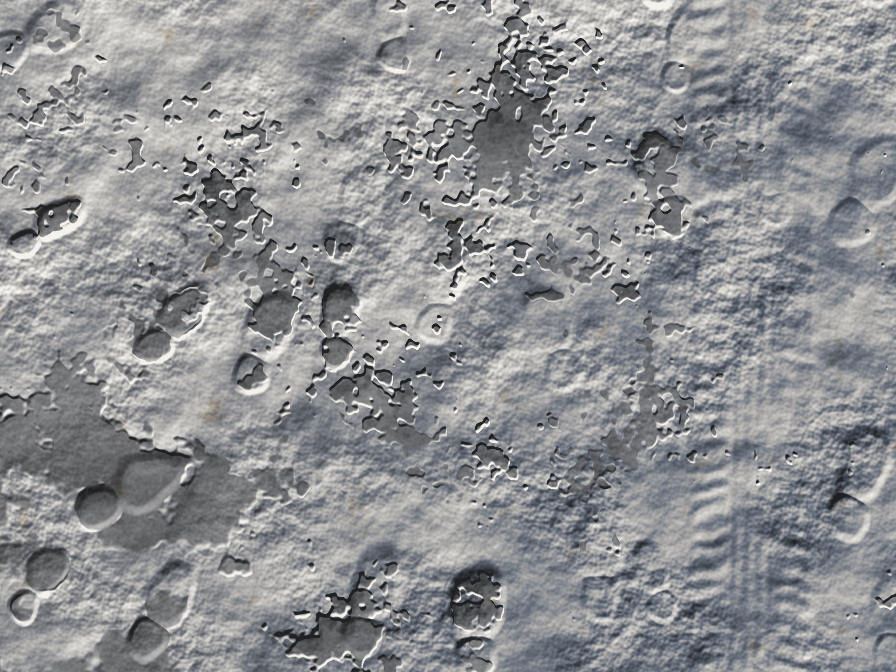
Write a WebGL 2 fragment shader that draws this texture.

```glsl
#version 300 es
precision highp float;
// Trampled snow over grey ice: boot prints, lacy thaw holes and a tyre track in low sun.

uniform vec2 u_resolution;
out vec4 fragColor;

const vec2 SUN = vec2(-0.33, 0.944);

float hash(vec2 p) {
  vec3 q = fract(p.xyx * vec3(0.1031, 0.1030, 0.0973));
  q += dot(q, q.yzx + 33.33);
  return fract((q.x + q.y) * q.z);
}

vec2 gradient(vec2 cell) {
  float a = 6.2832 * hash(cell + 71.0);
  return vec2(cos(a), sin(a));
}

float noise(vec2 p) {
  vec2 i = floor(p), f = p - i;
  vec2 u = f * f * f * (f * (f * 6.0 - 15.0) + 10.0);
  vec2 x = vec2(1, 0), y = vec2(0, 1);
  float low = mix(dot(gradient(i), f), dot(gradient(i + x), f - x), u.x);
  float high = mix(dot(gradient(i + y), f - y), dot(gradient(i + 1.0), f - 1.0), u.x);
  return mix(low, high, u.y);
}

// Scattered boot prints, each a sole and a heel; 1 at the trodden bottom
float bootPrints(vec2 p) {
  p += 0.012 * vec2(noise(p * 17.0), noise(p * 17.0 + 40.0));
  vec2 size = vec2(0.155, 0.205), home = floor(p / size);
  float depth = 0.0;
  for (int j = -1; j <= 1; j++)
    for (int i = -1; i <= 1; i++) {
      vec2 cell = home + vec2(i, j);
      if (hash(cell + 9.0) > 0.68) continue;
      vec2 centre = (cell + 0.2 + 0.6 * vec2(hash(cell + 3.0), hash(cell + 17.0))) * size;
      float lean = mix(0.75, 0.05, smoothstep(0.2, 0.7, centre.x)) + 0.8 * (hash(cell + 29.0) - 0.5);
      float c = cos(lean), s = sin(lean);
      vec2 q = mat2(c, s, -s, c) * (p - centre) / (0.75 + 0.4 * hash(cell + 41.0));
      float sole = length((q - vec2(0.0, 0.025)) / vec2(0.036, 0.054));
      float heel = length((q + vec2(0.0, 0.052)) / vec2(0.029, 0.033));
      float press = 1.0 - smoothstep(0.7, 1.12, min(sole, heel));
      depth = max(depth, press * (0.45 + 0.55 * hash(cell + 53.0)));
    }
  return depth * (1.0 - 0.75 * smoothstep(0.98, 1.06, p.x) * (1.0 - smoothstep(1.2, 1.27, p.x)));
}

// Ice laid bare: broad pools at lower left, fine lace towards the upper middle
float bareIce(vec2 p, float trodden) {
  float pools = 1.0 - smoothstep(0.1, 0.62, length((p - vec2(0.1, 0.1)) * vec2(0.9, 1.0)));
  vec2 q = (p - vec2(0.72, 0.82)) * vec2(1.0, 0.65);
  float lace = exp(-9.0 * dot(q, q));
  float broad = noise(p * 4.5 + 5.0) + 0.5 * noise(p * 11.0) + 0.25 * noise(p * 23.0);
  float fine = noise(p * 42.0) + 0.6 * noise(p * 85.0);
  float amount = 0.8 * broad + fine * mix(0.55, 0.1, pools) + 0.46 * trodden
               + 0.55 * pools + 0.3 * lace - 0.47 - 0.15 * smoothstep(0.9, 1.1, p.x);
  return smoothstep(-0.05, 0.07, amount);
}

// Two lugged bands with faint grooves between them
float tyreTrack(vec2 p) {
  float u = p.x - 1.115 - 0.008 * sin(3.0 * p.y);
  float band = 1.0 - smoothstep(0.018, 0.034, abs(abs(u) - 0.064));
  float lugs = sin(p.y * 215.0 + 45.0 * abs(u) + 2.0 * noise(p * 25.0));
  float middle = 1.0 - smoothstep(0.025, 0.04, abs(u));
  float wear = smoothstep(-0.35, 0.3, noise(p * 9.0 + 60.0));
  return wear * (0.0012 * band * lugs + 0.0007 * middle * sin(u * 330.0)) - 0.0018 * band;
}

float height(vec2 p) {
  float trodden = bootPrints(p);
  float ice = bareIce(p, trodden);
  float rough = 0.65 + 1.1 * smoothstep(-0.25, 0.35, noise(p * 6.0 + 20.0));
  float relief = 0.0, amp = 0.019, freq = 5.0;
  for (int i = 0; i < 6; i++) {
    relief += amp * noise(p * freq + float(i) * 13.7) * (i < 3 ? 1.0 : rough);
    amp *= 0.5;
    freq *= 2.03;
  }
  return relief * mix(1.0, 0.45, ice) + 0.0035 * (1.0 - ice) - 0.008 * trodden + tyreTrack(p);
}

void main() {
  vec2 p = gl_FragCoord.xy / u_resolution.y;
  float ice = bareIce(p, bootPrints(p));

  // Slope towards the sun, and the shadow thrown by higher ground
  float e = 0.0016;
  float ahead = height(p + SUN * e), behind = height(p - SUN * e);
  float lit = 0.75 * (behind - ahead) / (2.0 * e);
  lit /= 1.0 + 0.9 * abs(lit);
  float rise = height(p + SUN * 0.022) - 0.5 * (ahead + behind);
  float shadow = smoothstep(0.001, 0.011, rise);

  float grain = noise(p * 190.0) + 0.7 * noise(p * 110.0 + 8.0);
  float corner = smoothstep(0.5, 1.5, p.x + 0.6 * (1.0 - p.y));
  float snowTone = 0.635 - 0.07 * corner + 0.05 * (p.y - 0.5) + 0.06 * noise(p * 3.0 + 30.0);
  float iceTone = 0.415 + 0.13 * noise(p * 8.0 + 15.0) + 0.05 * grain;
  float tone = mix(snowTone + 0.04 * grain, iceTone, ice * 0.92);
  tone += lit * mix(1.0, 0.7, ice) - 0.15 * shadow * mix(1.0, 0.6, ice);
  tone = clamp(tone, 0.13, 0.95);

  // Blue skylight in shaded snow, neutral ice, warm highlights
  float cool = (1.0 - smoothstep(0.38, 0.66, tone)) * (1.0 - 0.8 * ice) * (0.45 + 0.55 * corner);
  vec3 colour = tone * mix(vec3(1.0, 1.0, 1.01), vec3(0.91, 0.99, 1.11), cool);
  colour *= mix(vec3(1.0), vec3(1.01, 1.0, 0.97), smoothstep(0.55, 0.75, tone));

  // Traces of brown grit
  float grit = smoothstep(0.42, 0.6, noise(p * 14.0 + 90.0) + 0.3 * noise(p * 70.0));
  colour *= mix(vec3(1.0), vec3(0.9, 0.84, 0.74), 0.6 * grit);
  fragColor = vec4(colour, 1.0);
}
```
